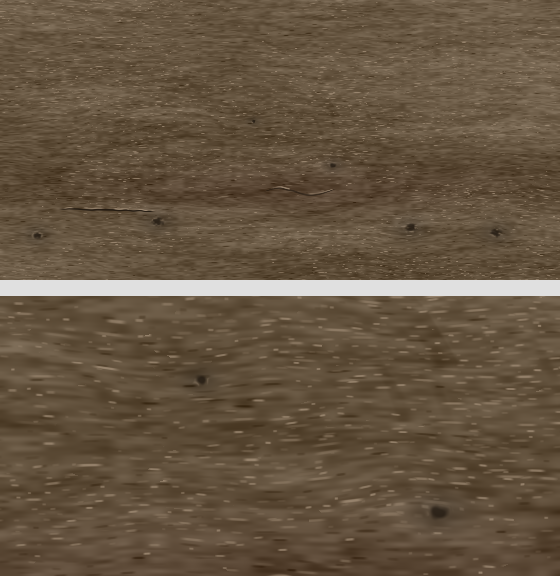
Top: the whole. Bottom: its middle third, enlarged.
This texture is drawn by a Shadertoy shader. Its source:

```glsl
#define WOOD vec3(0.398, 0.330, 0.251)
#define LIME vec3(0.66, 0.58, 0.49)
#define PITCH vec3(0.11, 0.08, 0.05)
#define BAND_CONTRAST 0.21
#define FIBRE_CONTRAST 0.07
#define GRAIN_CONTRAST 0.105
#define FLECK_STRENGTH 0.75
#define HEART_SHADE 0.060
#define KNOTS 6
#define KNOT_SIZE 0.012

float hash(vec2 p) {
    return fract(sin(dot(p, vec2(12.9898, 78.233))) * 43758.5453);
}
float noise(vec2 p) {
    vec2 i = floor(p), f = fract(p);
    f = f * f * (3.0 - 2.0 * f);
    return mix(mix(hash(i), hash(i + vec2(1, 0)), f.x),
               mix(hash(i + vec2(0, 1)), hash(i + vec2(1, 1)), f.x), f.y);
}
float fbm(vec2 p) {
    float sum = 0.0, amp = 0.53;
    for (int i = 0; i < 4; i++, amp *= 0.5) {
        sum += amp * noise(p);
        p = p * 2.03 + 17.3;
    }
    return sum;
}
// Knot centre in xy, radius in z
vec3 knot(int i) {
    float k = float(i), h = hash(vec2(k, 4.7));
    return vec3((k + 0.15 + 0.7 * hash(vec2(k, 1.3))) * 2.0 / float(KNOTS),
                0.16 + 0.68 * h * h, KNOT_SIZE * (0.4 + 0.8 * hash(vec2(k, 8.1))));
}
// Fibres drift along the board and part around each knot
vec2 bendGrain(vec2 p) {
    vec2 q = p;
    q.y += 0.06 * (fbm(p * vec2(1.6, 3.0)) - 0.5);
    q.y += 0.010 * (noise(p * vec2(7.0, 7.0)) - 0.5);
    for (int i = 0; i < KNOTS; i++) {
        vec3 k = knot(i);
        vec2 d = (p - k.xy) / (k.z * vec2(5.0, 2.6));
        q.y -= 0.9 * k.z * d.y * exp(-dot(d, d));
    }
    return q;
}
// Thin dashes in staggered cells: many faint, few bright
float dashes(vec2 q, vec2 cells, float density) {
    vec2 g = q * cells;
    g.x += 7.0 * hash(vec2(floor(g.y), cells.x));
    vec2 id = floor(g) + cells;
    vec2 d = fract(g) - vec2(0.5, 0.3 + 0.4 * hash(id + 3.1));
    d.y += 0.5 * (hash(id + 7.3) - 0.5) * d.x;
    d = abs(d);
    float len = 0.12 + 0.36 * hash(id + 5.7), glow = hash(id + 9.2);
    float shape = (1.0 - smoothstep(0.3 * len, len, d.x)) * (1.0 - smoothstep(0.05, 0.27, d.y));
    return shape * step(hash(id), density) * (0.2 + 0.8 * glow * glow);
}
// Arched growth rings around the heart of the board
float heartRings(vec2 q) {
    vec2 e = (q - vec2(0.78, 0.36)) * vec2(0.34, 1.3);
    float r = length(e) + 0.05 * fbm(q * vec2(4.0, 12.0));
    return (noise(vec2(r * 60.0, 3.0)) - 0.5) * exp(-r * r * 9.0);
}
// Slanted ray marks in two small patches
float rayMarks(vec2 p) {
    float marks = 0.0;
    for (int i = 0; i < 2; i++) {
        float k = float(i);
        vec2 d = p - mix(vec2(1.22, 0.60), vec2(1.08, 0.13), k);
        float across = d.x + mix(0.6, -0.8, k) * d.y + 2.0 * d.y * d.y;
        float n = noise(vec2(across * 55.0, d.y * 16.0) + 40.0 * k);
        d *= vec2(8.0, 14.0);
        marks += smoothstep(0.6, 0.9, n) * exp(-dot(d, d)) * mix(1.0, 0.6, k);
    }
    return marks;
}
vec3 addKnots(vec3 col, vec2 p) {
    for (int i = 0; i < KNOTS; i++) {
        vec3 k = knot(i);
        vec2 d = (p - k.xy) / (k.z * vec2(1.4, 1.0));
        float rough = noise(p * vec2(120.0, 150.0));
        float dist = length(d) + 1.1 * (rough - 0.5);
        col *= 1.0 - 0.2 * exp(-dot(d, d) * 0.1);
        col = mix(col, PITCH, 0.7 * (1.0 - smoothstep(0.2, 1.2, dist)));
        col = mix(col, LIME, 0.3 * exp(-8.0 * pow(dist - 1.3, 2.0)) * smoothstep(0.5, 0.8, rough));
    }
    return col;
}
// Tapered cracks: a dark split with a pale filled edge
vec3 addCracks(vec3 col, vec2 p) {
    for (int i = 0; i < 2; i++) {
        float k = float(i);
        vec2 d = p - mix(vec2(0.38, 0.250), vec2(1.07, 0.315), k);
        float t = d.x / mix(0.18, 0.13, k), taper = max(1.0 - t * t, 0.0);
        float spine = mix(-0.025 * d.x, 0.012 * sin(t * 3.6 + 3.6), k);
        float off = d.y - spine - 0.003 * (noise(vec2(p.x * 40.0, k)) - 0.5);
        float w = 0.0035 * sqrt(taper) + 0.0005, seen = smoothstep(0.0, 0.25, taper);
        float split = 1.0 - smoothstep(0.2 * w, 1.3 * w, abs(off));
        float edge = 1.0 - smoothstep(0.2 * w, 1.2 * w, abs(off - 1.3 * w));
        col = mix(col, PITCH, split * seen * mix(0.85, 0.55, k));
        col = mix(col, LIME, edge * seen * 0.75 * smoothstep(0.2, 0.65, noise(p * vec2(45.0, 9.0))));
    }
    return col;
}
void mainImage(out vec4 fragColor, in vec2 fragCoord) {
    vec2 p = fragCoord / iResolution.y, q = bendGrain(p);
    // Broad bands, long fibres and fine grain
    float tone = BAND_CONTRAST * (fbm(q * vec2(1.1, 5.5) + 5.0) - 0.5);
    tone += FIBRE_CONTRAST * (noise(q * vec2(6.0, 95.0)) - 0.5);
    tone += 0.6 * FIBRE_CONTRAST * (noise(q * vec2(18.0, 60.0) + 3.0) - 0.5);
    tone += GRAIN_CONTRAST * (noise(q * vec2(48.0, 215.0) + 9.0) - 0.5);
    tone += 0.09 * heartRings(q) - 0.055 * rayMarks(p);
    tone -= 0.10 * dashes(q, vec2(25.0, 125.0), 0.35);
    // Dark heart streak
    vec2 h = (q - vec2(1.05, 0.33)) / vec2(0.75, 0.085);
    float heart = exp(-dot(h, h));
    vec3 col = WOOD + tone + 0.010 - HEART_SHADE * heart;
    col += vec3(0.003, -0.002, 0.004) * (heart * 2.0 - 0.5);
    // Pale lime flecks gathered in patches
    float patches = smoothstep(0.42, 0.70, fbm(p * vec2(2.4, 7.0) + 31.0));
    float fleck = dashes(q, vec2(22.0, 115.0), 0.03 + 0.45 * patches);
    fleck = max(fleck, dashes(q + 3.7, vec2(46.0, 140.0), 0.04 + 0.40 * patches));
    col = addCracks(addKnots(mix(col, LIME, FLECK_STRENGTH * fleck), p), p);
    fragColor = vec4(clamp(col, 0.0, 1.0), 1.0);
}
```
